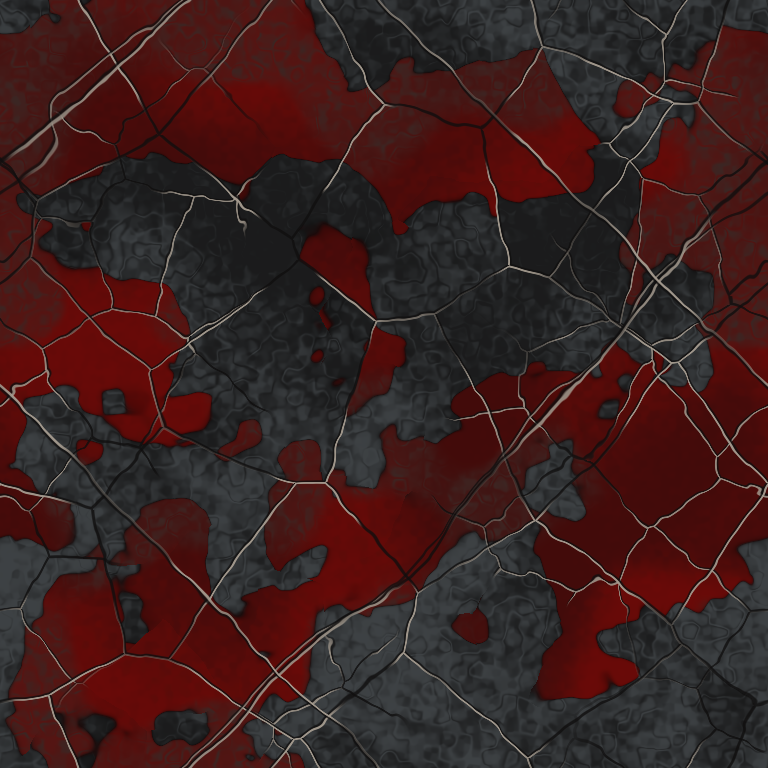
Reproduce this texture procedurally as a WebGL 1 fragment shader.

```glsl
precision highp float;
// Cracked dark slate with worn red lacquer patches and pale diagonal fractures, tiling.
uniform vec2 u_resolution;

const vec3 SLATE_DARK = vec3(0.105, 0.107, 0.11);
const vec3 SLATE_LIGHT = vec3(0.24, 0.255, 0.265);
const vec3 RED_DEEP = vec3(0.26, 0.045, 0.04);
const vec3 RED_BRIGHT = vec3(0.41, 0.04, 0.03);
const vec3 RED_WORN = vec3(0.24, 0.14, 0.13);
const vec3 CREVICE = vec3(0.06, 0.055, 0.055);
const vec3 PALE_EDGE = vec3(0.68, 0.64, 0.59);
const vec2 TILE_OFFSET = vec2(0.43, 0.78);
const float DIAGONAL = 1.41421;

// Random triple for a lattice cell that wraps after `period` cells.
vec3 cellRandom(vec2 cell, float period, float seed) {
  vec2 c = cell - period * floor((cell + 0.5) / period);
  vec3 q = fract(c.xyx * vec3(0.1031, 0.1030, 0.0973) + seed * 0.137);
  q += dot(q, q.yzx + 33.33);
  return fract((q.xxy + q.yzz) * q.zyx);
}

// Smooth cellular noise: random values blended around scattered points.
float blobs(vec2 p, float period, float seed) {
  p *= period;
  vec2 base = floor(p);
  float sum = 0.0, total = 0.0;
  for (int j = -1; j <= 1; j++)
    for (int i = -1; i <= 1; i++) {
      vec2 cell = base + vec2(float(i), float(j));
      vec3 rnd = cellRandom(cell, period, seed);
      vec2 d = cell + 0.15 + 0.7 * rnd.xy - p;
      float weight = exp(-6.0 * dot(d, d));
      sum += weight * rnd.z;
      total += weight;
    }
  return sum / total;
}

vec2 warp(vec2 p, float period, float seed) {
  return vec2(blobs(p, period, seed), blobs(p, period, seed + 1.0)) - 0.5;
}

// Voronoi on a diagonal lattice: x = signed distance to the edge, y = cell value.
vec2 plates(vec2 p, float period, float seed) {
  vec2 q = vec2(p.x + p.y, p.y - p.x) * period;
  vec2 base = floor(q);
  vec2 nearest = vec2(9.0);
  float value = 0.0;
  for (int j = -1; j <= 1; j++)
    for (int i = -1; i <= 1; i++) {
      vec2 cell = base + vec2(float(i), float(j));
      vec3 rnd = cellRandom(cell, period, seed);
      vec2 d = cell + 0.16 + 0.68 * rnd.xy - q;
      if (dot(d, d) < dot(nearest, nearest)) { nearest = d; value = rnd.z; }
    }
  float edge = 9.0, side = 1.0;
  for (int j = -2; j <= 2; j++)
    for (int i = -2; i <= 2; i++) {
      vec2 cell = base + vec2(float(i), float(j));
      vec2 d = cell + 0.16 + 0.68 * cellRandom(cell, period, seed).xy - q;
      vec2 gap = d - nearest;
      if (dot(gap, gap) > 0.0001) {
        float dist = dot(0.5 * (d + nearest), normalize(gap));
        if (dist < edge) { edge = dist; side = dot(gap, vec2(0.8, 0.6)) > 0.0 ? 1.0 : -1.0; }
      }
    }
  return vec2(side * edge / (period * DIAGONAL), value);
}

// Signed distance to one long diagonal line that repeats every unit.
float fault(float along) {
  return (fract(along + 0.5) - 0.5) / DIAGONAL;
}

// Dark crevice with a lit lip on one side.
vec3 paintCrack(vec3 color, float dist, float width, float strength, float glint) {
  float dark = 1.0 - smoothstep(width * 0.7, width * 2.2, abs(dist + width * 0.7));
  float lip = 1.0 - smoothstep(width * 0.4, width * 1.4, abs(dist - width * 0.5));
  color = mix(color, CREVICE, dark * strength * 0.8);
  return mix(color, PALE_EDGE, lip * strength * glint);
}

void main() {
  vec2 p = gl_FragCoord.xy / u_resolution + TILE_OFFSET;

  // Fracture network
  vec2 jag = 0.006 * warp(p, 37.0, 3.0);
  vec2 bent = p + 0.018 * warp(p, 7.0, 1.0) + jag;
  vec2 coarse = plates(bent, 3.0, 5.0);
  vec2 fine = plates(bent + jag, 5.0, 8.0);
  float sway = 0.09 * (blobs(p, 4.0, 11.0) - 0.5);
  float rising = fault(bent.x - bent.y + 0.1 + sway);
  float strand = fault(p.x - p.y + 0.1 + sway + 0.06 * (blobs(p, 8.0, 13.0) - 0.5) + jag.x);
  float falling = fault(bent.x + bent.y - 0.7 - 0.3 * sway);

  // Lacquer coverage, shifted from plate to plate
  float cover = 0.3 * blobs(p, 4.0, 21.0) + 0.36 * blobs(p, 7.0, 22.0)
    + 0.3 * blobs(p, 14.0, 23.0) + 0.11 * blobs(p, 34.0, 24.0) - 0.522;
  cover += 0.17 * (coarse.y - 0.5) + 0.06 * (fine.y - 0.5) + 0.09 * exp(-25.0 * abs(rising));
  float lacquer = smoothstep(-0.006, 0.006, cover);

  // Surface tones
  float tone = blobs(p, 3.0, 31.0);
  float cloud = blobs(p, 12.0, 32.0);
  float grain = blobs(p, 110.0, 33.0);
  float swirl = 0.5 + 0.5 * sin(14.0 * blobs(p + jag, 56.0, 34.0));
  float slateTone = 0.55 * tone + 0.25 * cloud + 0.25 * coarse.y + 0.22 * (swirl - 0.5) + 0.25 * (grain - 0.5);
  vec3 slate = mix(SLATE_DARK, SLATE_LIGHT, smoothstep(0.25, 0.92, slateTone));
  float redTone = 0.75 * blobs(p, 5.0, 35.0) + 0.15 * cloud + 0.1 * fine.y + 0.12 * (grain - 0.5);
  vec3 red = mix(RED_DEEP, RED_BRIGHT, smoothstep(0.2, 0.85, redTone));
  float wear = smoothstep(0.5, 0.75, blobs(p, 6.0, 36.0) + 0.25 * (cloud - 0.5));
  red = mix(red, RED_WORN, wear * (0.4 + 0.7 * swirl * grain));
  vec3 color = mix(slate, red, lacquer);
  color *= 1.0 - 0.5 * exp(-abs(cover) / 0.007);

  // Cracks, glinting in stretches
  float glint = smoothstep(0.25, 0.7, blobs(p, 9.0, 41.0));
  float present = smoothstep(0.4, 0.55, blobs(p, 5.0, 42.0));
  color = paintCrack(color, fine.x, 0.0011, present, glint * 0.8);
  color = paintCrack(color, coarse.x, 0.0013, 1.0, glint * 0.9);
  color = paintCrack(color, strand, 0.0013, 0.9, glint * 0.7);
  color = paintCrack(color, rising, 0.0018, 1.0, glint * 0.8);
  color = paintCrack(color, falling, 0.0015, 1.0, 0.3 + 0.6 * glint);
  gl_FragColor = vec4(color, 1.0);
}
```
